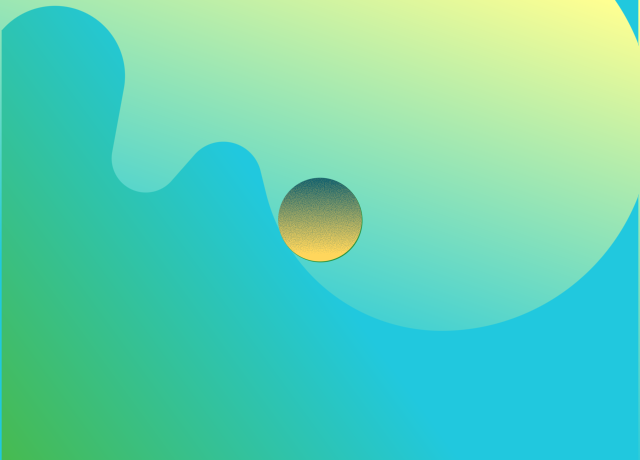
Write a Shadertoy shader that draws this background.

```glsl
// Lengths are in canvas heights; circles are (x, y, radius).
const vec3 SKY_WARM = vec3(1.0, 1.0, 0.57);
const vec3 AQUA = vec3(0.13, 0.785, 0.87);
const vec3 LEAF = vec3(0.28, 0.73, 0.31);
const vec3 BALL_TOP = vec3(0.11, 0.40, 0.43);
const vec3 BALL_BOTTOM = vec3(1.0, 0.84, 0.36);
const vec3 RIM = vec3(0.12, 0.56, 0.22);

const vec2 SKY_SLOPE = vec2(0.342, 0.97);
const vec2 SKY_START = vec2(1.32, 1.0);
const vec2 WAVE_DIR = vec2(0.81, 0.59);
const float WAVE_SPAN = 0.81;
const float WAVE_INSET = 0.0036;

const int BENDS = 4;
const vec3 BEND[BENDS] = vec3[BENDS](
    vec3(0.1196, 0.8351, 0.1522),
    vec3(0.3170, 0.6558, 0.0743),
    vec3(0.4855, 0.6087, 0.0833),
    vec3(0.9601, 0.6739, 0.3931));
const vec3 BOWL_RIGHT = vec3(0.9601, 0.7391, 0.4583);

const vec3 BALL = vec3(0.6957, 0.5226, 0.0910);
const vec2 RIM_OFFSET = vec2(0.0013, -0.0018);
const float GRAIN_SCALE = 380.0;
const float GRAIN_AMOUNT = 0.20;

float circle(vec2 p, vec3 c) {
    return length(p - c.xy) - c.z;
}

float coverage(float d) {
    float aa = 0.75 / iResolution.y;
    return 1.0 - smoothstep(-aa, aa, d);
}

vec2 hash2(vec2 p) {
    vec3 q = fract(p.xyx * vec3(0.1031, 0.1030, 0.0973));
    q += dot(q, q.yzx + 33.33);
    return fract((q.xx + q.yz) * q.zy);
}

// Distance to the nearest scattered cell point
float cellular(vec2 p) {
    vec2 cell = floor(p), local = fract(p);
    float nearest = 2.0;
    for (int y = -1; y <= 1; y++)
        for (int x = -1; x <= 1; x++) {
            vec2 o = vec2(x, y);
            nearest = min(nearest, length(o + hash2(cell + o) - local));
        }
    return nearest;
}

// S-curve: arc of a, inner tangent line, arc of b; negative on a's side
float sCurve(vec2 p, vec3 a, vec3 b, float side) {
    vec2 span = b.xy - a.xy;
    float dist = length(span);
    vec2 u = span / dist;
    float c = min((a.z + b.z) / dist, 1.0);
    vec2 n = u * c + side * vec2(-u.y, u.x) * sqrt(1.0 - c * c);
    vec2 start = a.xy + n * a.z;
    vec2 tangent = b.xy - n * b.z - start;
    float t = dot(p - start, tangent);
    if (t < 0.0) return circle(p, a);
    if (t > dot(tangent, tangent)) return -circle(p, b);
    return dot(p - start, n);
}

// Crests and troughs alternate along the chain of bends
float wave(vec2 p) {
    float d = -circle(p, BOWL_RIGHT);
    float side = 1.0;
    for (int i = 0; i < BENDS - 1; i++) {
        bool inSpan = (i == 0 || p.x >= BEND[i].x) && p.x < BEND[i + 1].x;
        if (inSpan) d = side * sCurve(p, BEND[i], BEND[i + 1], side);
        side = -side;
    }
    float width = iResolution.x / iResolution.y;
    float edge = WAVE_INSET - min(p.x, width - p.x);
    return max(d, edge);
}

vec3 ballColor(vec2 p) {
    float h = (p.y - BALL.y) / BALL.z * 0.5 + 0.5;
    float grain = (cellular(p * GRAIN_SCALE) - 0.45) * GRAIN_AMOUNT;
    float fade = smoothstep(0.0, 0.25, h);
    return mix(BALL_BOTTOM, BALL_TOP, clamp(h * 1.12 - 0.1 + grain * fade, 0.0, 1.0));
}

void mainImage(out vec4 fragColor, in vec2 fragCoord) {
    vec2 p = fragCoord / iResolution.y;

    // Background gradient
    float skyMix = clamp(dot(SKY_START - p, SKY_SLOPE), 0.0, 1.0);
    vec3 color = mix(SKY_WARM, AQUA, skyMix);

    // Flowing foreground
    float waveMix = clamp(dot(p, WAVE_DIR) / WAVE_SPAN, 0.0, 1.0);
    color = mix(color, mix(LEAF, AQUA, waveMix), coverage(wave(p)));

    // Grainy ball over its offset rim
    color = mix(color, RIM, coverage(circle(p - RIM_OFFSET, BALL)));
    color = mix(color, ballColor(p), coverage(circle(p, BALL)));

    fragColor = vec4(color, 1.0);
}
```
